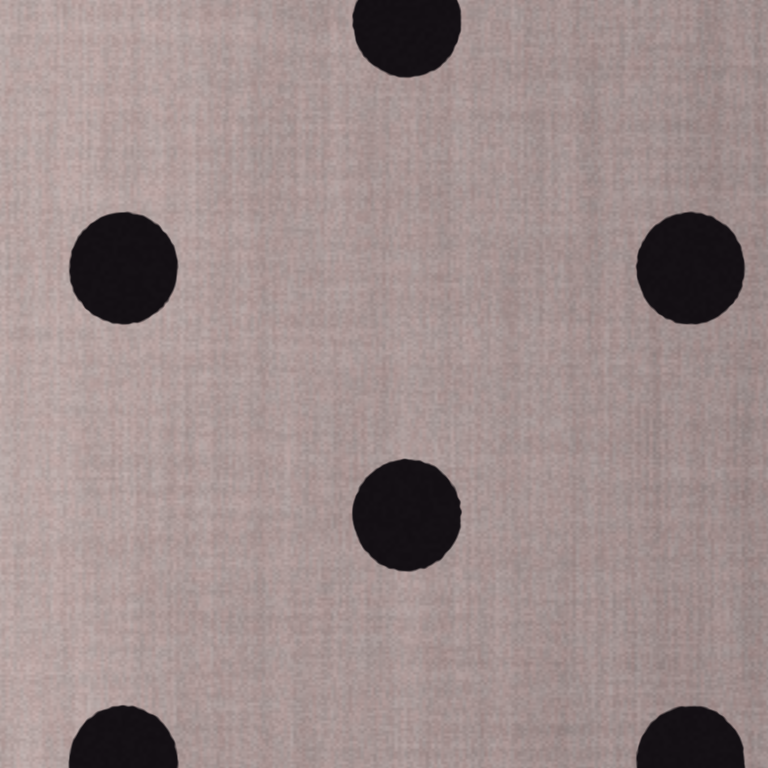
This pattern is drawn by a WebGL 2 fragment shader. Its source:

```glsl
#version 300 es
precision highp float;
// Staggered black polka dots on finely woven, softly lit mauve-grey cloth.

uniform vec2 u_resolution;
out vec4 fragColor;

const vec3 CLOTH_LIGHT = vec3(0.715, 0.645, 0.635);
const vec3 CLOTH_MID = vec3(0.655, 0.587, 0.580);
const vec3 CLOTH_DARK = vec3(0.605, 0.540, 0.535);
const vec3 DOT_INK = vec3(0.078, 0.062, 0.078);

const vec2 DOT_PERIOD = vec2(0.7385, 0.6426);
const vec2 DOT_ORIGIN = vec2(0.530, 0.3294);
const vec2 DOT_RADII = vec2(0.0705, 0.0727);

float hash(vec2 p) {
  vec3 q = fract(p.xyx * vec3(0.1031, 0.1030, 0.0973));
  q += dot(q, q.yzx + 33.33);
  return fract((q.x + q.y) * q.z);
}

float noise(vec2 p) {
  vec2 cell = floor(p);
  vec2 f = fract(p);
  f = f * f * (3.0 - 2.0 * f);
  float bottom = mix(hash(cell), hash(cell + vec2(1.0, 0.0)), f.x);
  float top = mix(hash(cell + vec2(0.0, 1.0)), hash(cell + vec2(1.0)), f.x);
  return mix(bottom, top, f.y);
}

// Noise centred on zero, with separate frequencies along each axis
float grain(vec2 uv, vec2 frequency, float seed) {
  return noise(uv * frequency + seed) - 0.5;
}

// Signed distance to the nearest dot of one rectangular grid
float dotGrid(vec2 uv, vec2 origin, vec2 period, vec2 radii) {
  vec2 local = (fract((uv - origin) / period + 0.5) - 0.5) * period;
  return (length(local / radii) - 1.0) * radii.x;
}

// Long uneven threads in both directions, plus fine stitch texture
float weave(vec2 uv) {
  float warp = grain(uv, vec2(190.0, 5.0), 11.0) + 0.7 * grain(uv, vec2(48.0, 2.5), 37.0);
  float weft = grain(uv, vec2(7.0, 170.0), 59.0) + 0.5 * grain(uv, vec2(4.0, 55.0), 83.0);
  float stitch = grain(uv, vec2(250.0, 300.0), 101.0);
  return 0.038 * warp + 0.028 * weft + 0.065 * stitch;
}

// Light falls off from the left edge towards the lower right
vec3 clothShade(vec2 uv) {
  float fall = uv.x + 0.12 * (0.5 - uv.y) + 0.10 * grain(uv, vec2(3.0), 7.0);
  vec3 shade = mix(CLOTH_LIGHT, CLOTH_MID, smoothstep(-0.05, 0.42, fall));
  return mix(shade, CLOTH_DARK, smoothstep(0.40, 1.10, fall));
}

void main() {
  vec2 uv = gl_FragCoord.xy / u_resolution;

  // Cloth with a faint warm and cool variation between threads
  float tint = grain(uv, vec2(210.0, 60.0), 151.0);
  vec3 color = clothShade(uv) + weave(uv);
  color += 0.025 * tint * vec3(1.0, -0.5, -0.6);

  // Two interleaved grids make the staggered dots; threads roughen the rim
  float straight = dotGrid(uv, DOT_ORIGIN, DOT_PERIOD, DOT_RADII);
  float offset = dotGrid(uv, DOT_ORIGIN + 0.5 * DOT_PERIOD, DOT_PERIOD, DOT_RADII);
  float edge = min(straight, offset) + 0.0020 * grain(uv, vec2(150.0), 211.0);
  float softness = max(0.0018, 0.75 / u_resolution.y);
  float ink = 1.0 - smoothstep(-softness, softness, edge);
  vec3 inkColor = DOT_INK + 0.012 * grain(uv, vec2(180.0), 251.0);

  fragColor = vec4(mix(color, inkColor, ink), 1.0);
}
```
